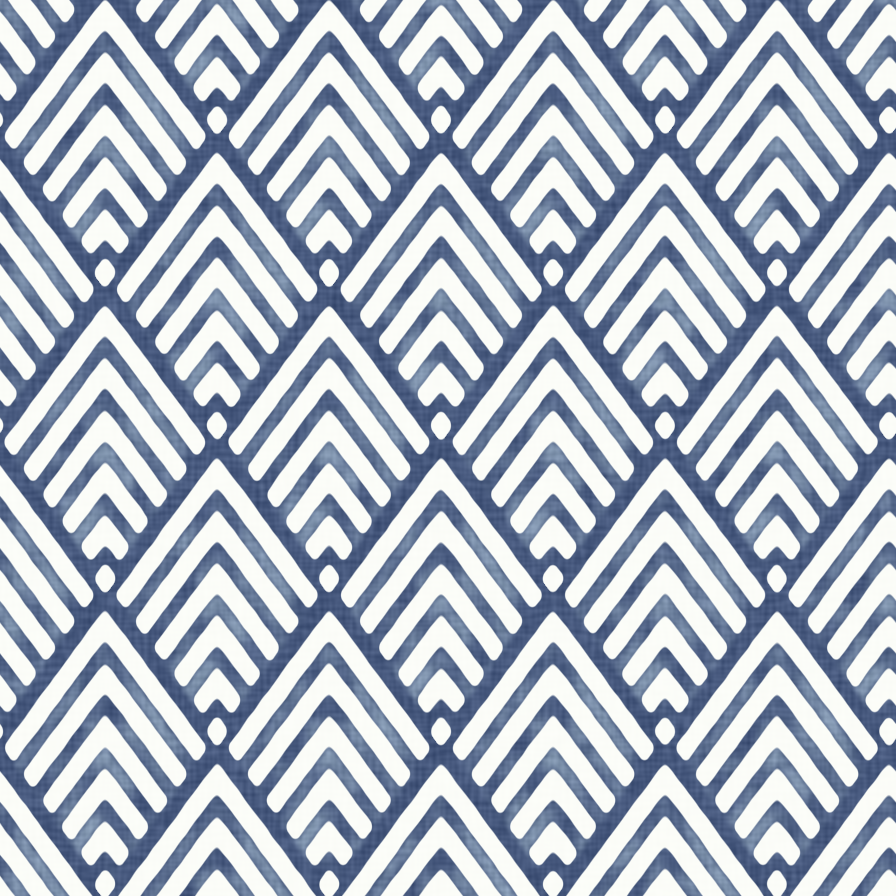
A Shadertoy shader for this pattern:

```glsl
// Staggered diamonds, each filled with nested white chevrons and a small dot, on indigo linen.
// A skewed floor() finds the diamond; folding it about its axis turns stripes into chevrons.
// Gradient noise gives the watercolour wash, the woven threads and the slightly uneven edges.

const float SLOPE = 1.365;   // rise over run of the arms, also the height of a diamond
const float SLANT = 0.591;   // vertical offset to perpendicular distance

vec2 hashGradient(vec2 cell) {
    vec3 h = fract(cell.xyx * vec3(0.1031, 0.1030, 0.0973));
    h += dot(h, h.yzx + 33.33);
    float angle = 6.2832 * fract((h.x + h.y) * h.z);
    return vec2(cos(angle), sin(angle));
}

float gradientNoise(vec2 p) {
    vec2 i = floor(p), f = p - i;
    vec2 w = f * f * f * (f * (f * 6.0 - 15.0) + 10.0);
    float a = dot(hashGradient(i), f);
    float b = dot(hashGradient(i + vec2(1, 0)), f - vec2(1, 0));
    float c = dot(hashGradient(i + vec2(0, 1)), f - vec2(0, 1));
    float d = dot(hashGradient(i + vec2(1, 1)), f - vec2(1, 1));
    return mix(mix(a, b, w.x), mix(c, d, w.x), w.y);
}

// Intersection of two half-spaces with a rounded corner
float roundedCorner(vec2 d, float radius) {
    d += radius;
    return length(max(d, 0.0)) + min(max(d.x, d.y), 0.0) - radius;
}

// Five nested chevrons; arm.x is depth below the upper edges, arm.y runs to the lower ones
float chevrons(vec2 arm) {
    float k = clamp(round((arm.x - 0.121) / 0.234), 0.0, 4.0);
    float stripe = abs(arm.x - 0.121 - 0.234 * k) - 0.069;
    return roundedCorner(vec2(stripe, arm.y - 1.303) * SLANT, 0.028);
}

float dotMark(vec2 p) {
    vec2 skewed = abs(vec2(p.y + SLOPE * p.x, p.y - SLOPE * p.x));
    return roundedCorner((skewed - 0.0755) * SLANT, 0.03);
}

float spot(vec2 p, vec2 size) {
    p /= size;
    return exp(-dot(p, p));
}

void mainImage(out vec4 fragColor, in vec2 fragCoord) {
    // Four diamond widths span the canvas
    vec2 p = 4.0 * fragCoord / iResolution.y;
    vec2 q = p - vec2(0.469, 2.021);

    // Diamond cell, with local origin at its apex and y pointing down
    vec2 id = floor(vec2(q.x + q.y / SLOPE, q.x - q.y / SLOPE) + 0.5);
    vec2 local = q - 0.5 * vec2(id.x + id.y, SLOPE * (id.x - id.y));
    local.y = 0.5 * SLOPE - local.y;

    // Soft fold rounds the chevron tips
    float side = SLOPE * sqrt(local.x * local.x + 0.00017);
    vec2 arm = vec2(local.y - side, local.y + side);
    float dist = min(chevrons(arm), dotMark(local - vec2(0.0, 1.286)));
    dist += 0.004 * gradientNoise(p * 13.0);

    // Pale wash pooled between the chevrons, nearly alike in every diamond
    float pools = 0.5 * spot(local - vec2(0.20, 0.55), vec2(0.10, 0.20))
                + 0.6 * spot(local - vec2(-0.15, 1.08), vec2(0.09, 0.14))
                + 0.5 * spot(local - vec2(0.0, 0.72), vec2(0.09, 0.12));
    float wash = pools + 0.7 * gradientNoise(local * vec2(8.0, 5.0) + 7.3)
               + 0.35 * gradientNoise(p * 9.0) + 0.12;
    wash = smoothstep(-0.2, 0.75, wash);
    wash *= smoothstep(0.14, 0.22, arm.x) * (1.0 - smoothstep(1.27, 1.34, arm.y));
    wash *= 0.6 + 0.4 * smoothstep(0.0, 0.02, dist);

    // Crossed linen threads
    float weave = gradientNoise(p * vec2(9.0, 52.0)) + gradientNoise(p * vec2(52.0, 9.0) + 31.7);
    vec3 indigo = mix(vec3(0.275, 0.345, 0.490), vec3(0.510, 0.590, 0.690), wash);
    indigo += 0.07 * weave + 0.02 * gradientNoise(p * 4.0);

    vec3 white = vec3(0.985, 0.990, 0.972) + 0.006 * weave;
    float blur = 3.6 / iResolution.y;
    fragColor = vec4(mix(white, indigo, smoothstep(-blur, blur, dist)), 1.0);
}
```
